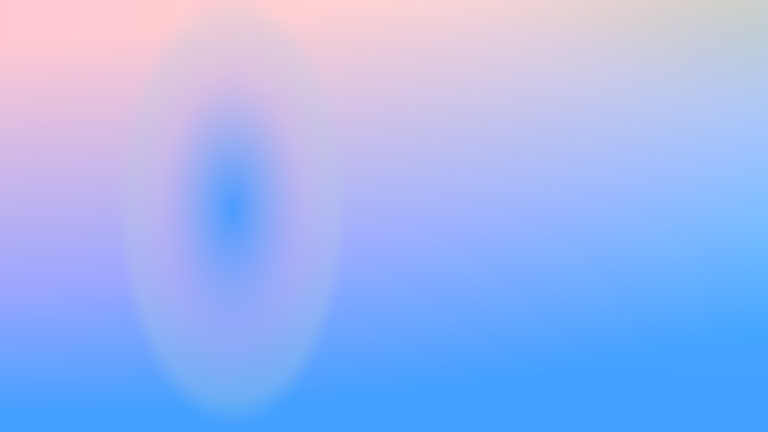
Reproduce this background procedurally as a Shadertoy shader.

```glsl
// A soft pastel sky: pink falls through lavender into blue along a bent ramp,
// with a tall translucent oval around a blue core at the left.
// Built from linear ramps and one elliptical distance.

const vec3 PINK = vec3(1.0, 0.79, 0.825);
const vec3 LAVENDER = vec3(0.61, 0.65, 1.0);
const vec3 BLUE = vec3(0.265, 0.627, 1.0);

float ramp(float from, float to, float x) {
    return clamp((x - from) / (to - from), 0.0, 1.0);
}

vec3 sky(vec2 uv) {
    // Depth below the top edge; the curve in x lifts the blue at the right
    float depth = 1.0 - uv.y + 0.12 * uv.x + 0.2 * uv.x * uv.x;
    vec3 color = mix(PINK, LAVENDER, ramp(0.1, 0.67, depth));
    color = mix(color, BLUE, ramp(0.67, 0.96 + 0.13 * uv.x, depth));

    // Cool green cast growing to the right, dulled in the upper corner
    color.g += 0.11 * pow(uv.x, 1.5) * smoothstep(0.08, 0.6, uv.y);
    float corner = 1.0 - smoothstep(0.0, 0.36, length((uv - 1.0) * vec2(0.9, 1.3)));
    return color + corner * vec3(-0.05, -0.03, -0.09);
}

vec3 addOval(vec3 color, vec2 uv) {
    float r = length((uv - vec2(0.303, 0.514)) / vec2(0.15, 0.5));

    // Veil: lilac inside, pale grey green towards the rim
    vec3 veil = mix(vec3(0.78, 0.70, 0.92), vec3(0.73, 0.80, 0.88), smoothstep(0.5, 0.95, r));
    float opacity = mix(0.4, 0.3, ramp(0.5, 0.9, r));
    color = mix(color, veil, opacity * (1.0 - smoothstep(0.86, 1.03, r)));

    // Core: blue with a gently pointed falloff
    float core = pow(1.0 - ramp(0.0, 0.65, r), 1.4);
    return mix(color, vec3(0.29, 0.61, 1.0), core);
}

void mainImage(out vec4 fragColor, in vec2 fragCoord) {
    vec2 uv = fragCoord / iResolution.xy;
    fragColor = vec4(clamp(addOval(sky(uv), uv), 0.0, 1.0), 1.0);
}
```
